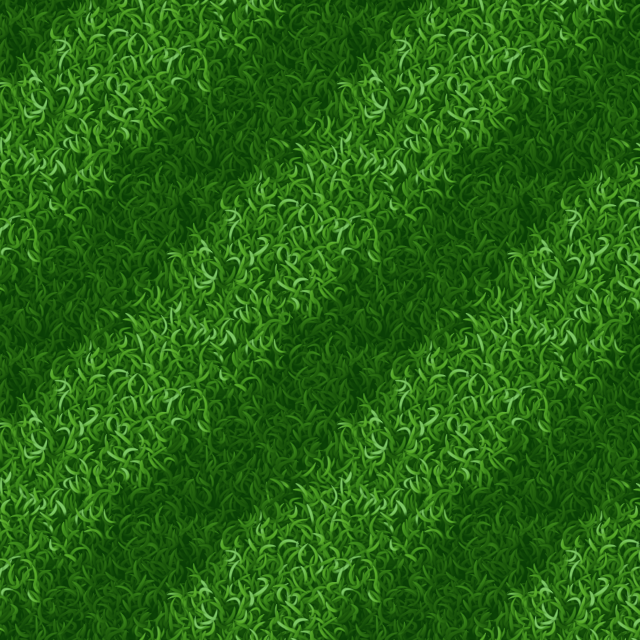
This texture is drawn by a three.js fragment shader. Its source:

```glsl
varying vec2 vUv;

const float REPEATS = 1.88;   // tiles across and down
const float CELLS = 22.0;     // blade cells per tile
const int LAYERS = 9;

vec3 hash33(vec3 p) {
  p = fract(p * vec3(0.1031, 0.1030, 0.0973));
  p += dot(p, p.yxz + 33.33);
  return fract((p.xxy + p.yxx) * p.zyx);
}

// Half-drop repeat: each half tile up also moves half a tile across
vec2 wrapCell(vec2 id) {
  float halfTile = CELLS * 0.5;
  float row = floor((id.y + 0.5) / halfTile);
  return vec2(mod(id.x - row * halfTile + 0.5, CELLS) - 0.5, id.y - row * halfTile);
}

// Diagonal mowing bands: 1 in the light band, 0 in the dark one
float mownBand(vec2 p, float jitter) {
  float across = abs(fract(p.x - p.y + REPEATS - 0.055) - 0.5);
  return 1.0 - smoothstep(0.23, 0.32, across + jitter);
}

vec3 grassColor(float tone) {
  vec3 c = mix(vec3(0.04, 0.25, 0.02), vec3(0.13, 0.37, 0.05), smoothstep(0.0, 0.3, tone));
  c = mix(c, vec3(0.25, 0.55, 0.11), smoothstep(0.25, 0.65, tone));
  c = mix(c, vec3(0.35, 0.67, 0.16), smoothstep(0.6, 0.82, tone));
  return mix(c, vec3(0.50, 0.79, 0.40), smoothstep(0.8, 1.0, tone));
}

void main() {
  vec2 p = vUv * REPEATS;
  vec2 grid = p * CELLS;
  vec2 cell = floor(grid);
  vec3 color = grassColor(0.03 + 0.12 * mownBand(p, 0.0));

  // Blades, from the dark thatch up to the bright tips
  for (int layer = 0; layer < LAYERS; layer++) {
    float height = float(layer) / float(LAYERS - 1);
    for (int y = -1; y <= 1; y++) {
      for (int x = -1; x <= 1; x++) {
        vec2 id = cell + vec2(float(x), float(y));
        vec2 tileId = wrapCell(id);
        vec3 seed = vec3(tileId + 3.0, float(layer) * 7.0 + 1.0);
        vec3 place = hash33(seed);
        vec3 form = hash33(seed + 41.7);
        vec3 tint = hash33(seed + 87.3);
        float clump = hash33(vec3(floor((tileId + 0.5) * 0.5), 19.0)).x - 0.5;

        // Local frame with the blade running along y
        vec2 center = id + place.xy;
        float angle = (place.z - 0.5) * 2.3;
        float ca = cos(angle);
        float sa = sin(angle);
        vec2 q = mat2(ca, -sa, sa, ca) * (grid - center);

        // Curved, tapered blade
        float halfLength = mix(0.4, 0.85, form.x);
        float bend = (form.y - 0.5) * 1.1;
        float t = clamp(q.y / halfLength, -1.0, 1.0);
        float slope = 2.0 * bend * t / halfLength;
        float side = (q.x - bend * (t * t - 0.4)) / sqrt(1.0 + slope * slope);
        float width = mix(0.07, 0.12, form.z) * sqrt(1.0 - t * t);
        float dist = length(vec2(side, q.y - t * halfLength)) - width;

        // Soft shadow, then the blade itself
        float shadow = 1.0 - smoothstep(-0.05, 0.22, dist);
        color = mix(color, vec3(0.03, 0.22, 0.015), 0.3 * shadow * smoothstep(-1.0, 0.2, t));

        float lit = mownBand(center / CELLS, (tint.x - 0.5) * 0.1);
        float tone = 0.08 + height * (0.26 + 0.39 * lit) + 0.14 * clump;
        tone += (tint.y - 0.5) * (0.24 + 0.2 * lit) + 0.12 * t - 0.5 * side;
        tone += 0.4 * lit * height * smoothstep(0.78, 0.92, tint.z);
        vec3 blade = grassColor(tone);
        float cover = (1.0 - smoothstep(-0.06, 0.06, dist)) * smoothstep(-1.0, -0.4, t);
        color = mix(color, blade, cover);
      }
    }
  }

  gl_FragColor = vec4(color, 1.0);
}
```
